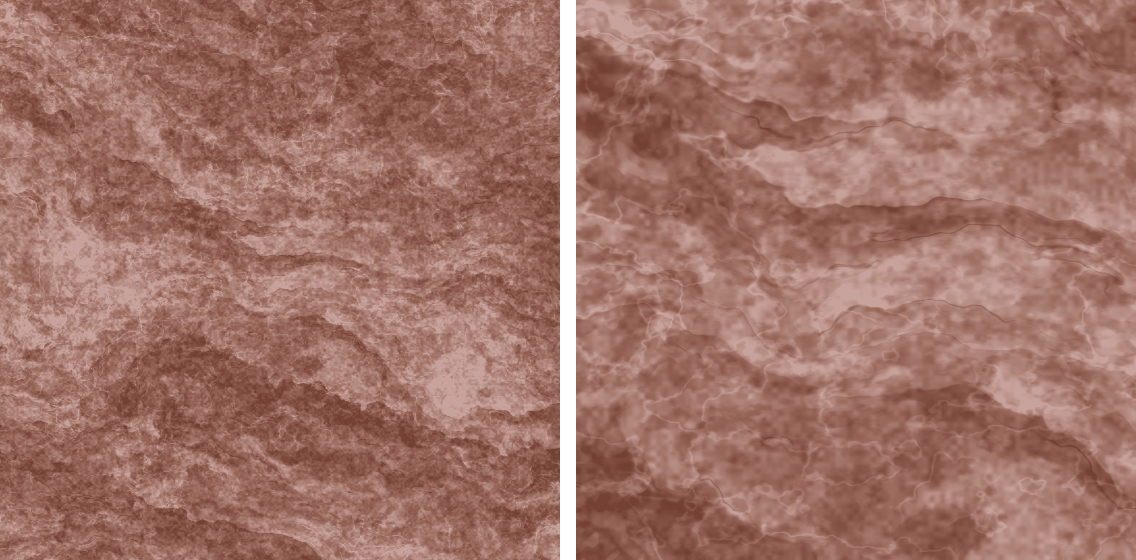
Left: the whole. Right: its middle third, enlarged.
Reproduce this texture procedurally as a WebGL 1 fragment shader.

```glsl
precision highp float;

// Red-brown layered marble: stretched, domain-warped noise forms tilted bands,
// one-sided ragged edges mark the strata, and finer noise adds mottling,
// pale veins, dark cracks, scattered pebbles and a gritty grain.

uniform vec2 u_resolution;

float hash(vec2 p) {
  return fract(sin(dot(p, vec2(127.1, 311.7))) * 43758.5453);
}

float noise(vec2 p) {
  vec2 i = floor(p), f = fract(p);
  f = f * f * (3.0 - 2.0 * f);
  return mix(mix(hash(i), hash(i + vec2(1.0, 0.0)), f.x),
             mix(hash(i + vec2(0.0, 1.0)), hash(i + 1.0), f.x), f.y);
}

float fbm(vec2 p) {
  float sum = 0.0, amp = 0.5;
  for (int i = 0; i < 5; i++) {
    sum += amp * noise(p);
    p = mat2(0.8, 0.6, -0.6, 0.8) * p * 2.03 + 17.3;
    amp *= 0.5;
  }
  return sum / 0.97;
}

// Thin line along the middle contour of a noise field
float vein(vec2 p, float width) {
  return 1.0 - smoothstep(0.0, width, abs(fbm(p) - 0.5));
}

// Layer profile: a sharp lower edge that fades upwards, centred on zero
float ledge(float height, float edge) {
  float f = fract(height);
  return smoothstep(0.0, edge, f) * (1.0 - f) - 0.47;
}

// Small irregular discs, one in some of the cells
float pebbles(vec2 p) {
  vec2 cell = floor(p);
  float size = 0.12 + 0.2 * hash(cell + 3.7);
  vec2 center = 0.35 + 0.3 * vec2(hash(cell + 9.1), hash(cell + 5.3));
  float d = length(fract(p) - center) + 0.2 * (noise(p * 4.0) - 0.5);
  return step(0.5, hash(cell)) * (1.0 - smoothstep(size - 0.08, size + 0.04, d));
}

vec3 stoneColor(float t) {
  vec3 rust = vec3(0.48, 0.28, 0.23);
  vec3 clay = vec3(0.612, 0.422, 0.372);
  vec3 blush = vec3(0.75, 0.595, 0.565);
  return t < 0.5 ? mix(rust, clay, t * 2.0) : mix(clay, blush, t * 2.0 - 1.0);
}

void main() {
  vec2 p = gl_FragCoord.xy / u_resolution;

  // Broad swirls and ragged detail bend the tilted layers
  vec2 swirl = vec2(fbm(p * 2.6 + 4.0), fbm(p * 2.6 + 31.0)) - 0.5;
  vec2 ragged = vec2(fbm(p * 15.0 + 8.0), fbm(p * 15.0 + 53.0)) - 0.5;
  vec2 crumble = vec2(noise(p * 95.0), noise(p * 95.0 + 37.0)) - 0.5;
  vec2 q = p + vec2(0.25, 0.34) * swirl + 0.06 * ragged + 0.005 * crumble;
  q.y += 0.17 * p.x;

  // Bands, patches and mottling
  float bands = fbm(q * vec2(1.5, 6.0) + 12.0);
  float patches = fbm(q * vec2(5.0, 9.0) + 40.0);
  float mottle = fbm(q * vec2(20.0, 44.0) + 3.0);
  float tone = 0.57 + 1.1 * (bands - 0.5) + 0.8 * (patches - 0.5)
             + 0.75 * (mottle - 0.5);

  // Broad and narrow strata with fine laminations
  float exposed = smoothstep(0.36, 0.54, fbm(p * vec2(2.5, 5.0) + 70.0));
  float narrow = smoothstep(0.44, 0.58, fbm(p * vec2(4.0, 7.0) + 15.0));
  tone += 0.55 * exposed * ledge(q.y * 5.0 + bands * 3.0, 0.03);
  tone += 0.32 * narrow * ledge(q.y * 12.0 + patches * 4.0, 0.06);
  tone += 0.7 * exposed * (fbm(q * vec2(8.0, 65.0)) - 0.5);

  // Soft limits keep the palest and darkest areas from going flat
  float offset = tone - 0.5;
  tone = 0.5 + offset / sqrt(1.0 + 1.4 * offset * offset);

  // Pale veins and dark cracks, broken up by patchy masks
  float broken = smoothstep(0.42, 0.58, fbm(p * 7.0 + 90.0));
  tone += 0.32 * broken * vein(q * vec2(3.0, 13.0) + 21.0, 0.014);
  tone += 0.3 * broken * vein(p * 17.0 + 4.0 * swirl, 0.024);
  tone += 0.25 * narrow * vein(p * vec2(26.0, 36.0) + 9.0, 0.035);
  tone -= 0.32 * (1.0 - broken) * vein(q * vec2(7.0, 22.0) + 63.0, 0.025)
        * smoothstep(0.42, 0.55, mottle);

  // Pebbles gather in a few pockets
  float pocket = smoothstep(0.54, 0.66, fbm(p * vec2(3.5, 6.0) + 25.0));
  tone += 0.28 * pocket * pebbles((p + 0.1 * ragged) * 55.0);

  // Sharp crumbly chips and dusty grain
  float chips = fbm(p * vec2(60.0, 80.0) + 8.0 * swirl + 5.0);
  tone += 0.27 * (smoothstep(0.42, 0.6, chips) - 0.47);
  tone += 0.36 * (noise(p * 290.0) - 0.5) + 0.26 * (noise(p * 150.0 + 11.0) - 0.5);

  gl_FragColor = vec4(stoneColor(clamp(tone, -0.1, 1.12)), 1.0);
}
```
